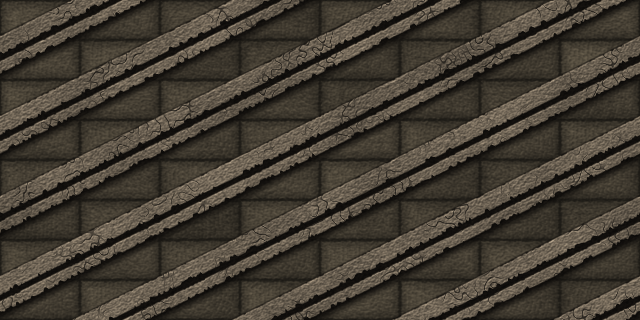
Reproduce this texture procedurally as a Shadertoy shader.

```glsl
const float BEAMS = 4.0;                 // diagonal repeats per side
const float BEAM_PHASE = 0.40;
const vec2 BRICKS = vec2(4.0, 8.0);      // columns, rows
const vec2 BRICK_SIZE = vec2(0.5, 0.125); // in canvas heights
const vec2 UPPER_STRIP = vec2(0.05, 0.29); // top and bottom, in beam periods
const vec2 LOWER_STRIP = vec2(0.365, 0.52);
const float SHADOW_END = 0.67;
const float EDGE_SOFT = 0.014;
const float CHIP_DEPTH = 0.04;
const float RELIEF_GAIN = 0.55;
const vec2 TO_LIGHT = vec2(-0.0008, 0.004);
const vec3 WOOD_COLOR = vec3(0.41, 0.37, 0.315);
const vec3 BRICK_COLOR = vec3(0.27, 0.245, 0.20);
const vec3 JOINT_COLOR = vec3(0.12, 0.11, 0.09);
const vec3 SHADOW_COLOR = vec3(0.065, 0.056, 0.046);
const vec3 LEDGE_COLOR = vec3(0.17, 0.155, 0.125);

float hash(vec2 p) {
    vec3 h = fract(p.xyx * 0.1031);
    h += dot(h, h.yzx + 33.33);
    return fract((h.x + h.y) * h.z);
}

// Wraps on the lattice spanned by (period.x, 0) and (shear, period.y)
float cornerSlope(vec2 cell, vec2 offset, vec2 period, float shear) {
    float turns = floor(cell.y / period.y);
    cell -= turns * vec2(shear, period.y);
    cell.x = mod(cell.x, period.x);
    float angle = 6.2832 * hash(cell + 7.0);
    return dot(vec2(cos(angle), sin(angle)), offset);
}

float gradientNoise(vec2 p, vec2 period, float shear) {
    vec2 i = floor(p), f = p - i;
    vec2 w = f * f * f * (f * (f * 6.0 - 15.0) + 10.0);
    vec2 e = vec2(1.0, 0.0);
    float low = mix(cornerSlope(i, f, period, shear),
                    cornerSlope(i + e.xy, f - e.xy, period, shear), w.x);
    float high = mix(cornerSlope(i + e.yx, f - e.yx, period, shear),
                     cornerSlope(i + e.xx, f - e.xx, period, shear), w.x);
    return 1.5 * mix(low, high, w.y);
}

float canvasNoise(vec2 uv, vec2 cells) {
    return gradientNoise(uv * cells, cells, 0.0);
}

// q = (4u + v, u - v): along and across the beams
float beamNoise(vec2 q, vec2 cells) {
    return gradientNoise(q * cells, cells * vec2(5.0, 1.0), 4.0 * cells.x);
}

float stripMask(float p, vec2 span, float chip) {
    float top = smoothstep(-EDGE_SOFT, EDGE_SOFT, p - span.x - 0.3 * chip);
    float bottom = smoothstep(-EDGE_SOFT, EDGE_SOFT, span.y - p - chip);
    return top * bottom;
}

// Colour in rgb, height in a
vec4 brickSurface(vec2 uv) {
    vec2 p = uv * BRICKS;
    float row = floor(p.y);
    p.x += 0.5 * (1.0 - mod(row, 2.0));
    vec2 id = mod(floor(p), BRICKS), local = fract(p);
    float tone = hash(id + 3.0);

    float grain = 0.5 * canvasNoise(uv, vec2(100.0, 80.0))
                + 0.6 * canvasNoise(uv, vec2(230.0, 140.0));
    float stain = canvasNoise(uv, vec2(12.0, 8.0));
    vec2 center = vec2(tone, hash(id + 19.0));
    float radius = length((local - center) * BRICK_SIZE);
    float rings = sin(radius * 480.0 + 3.0 * stain + 2.0 * grain);

    vec2 inset = min(local, 1.0 - local) * BRICK_SIZE;
    float edge = min(inset.x, inset.y) + 0.003 * grain;
    float body = 0.55 * smoothstep(0.0, 0.009, edge) + 0.45 * smoothstep(0.0, 0.04, edge);
    float light = 0.92 + 0.16 * tone + 0.22 * grain + 0.15 * stain + 0.035 * rings;
    light *= 1.06 - 0.14 * local.x;
    return vec4(mix(JOINT_COLOR, BRICK_COLOR * light, body),
                0.25 * body + 0.22 * grain + 0.03 * rings);
}

vec4 surface(vec2 uv) {
    vec2 q = vec2(4.0 * uv.x + uv.y, uv.x - uv.y);
    float p = fract(BEAMS * q.y - BEAM_PHASE);

    // Wear along the beams
    float stain = beamNoise(q, vec2(2.0, 5.0));
    float grain = 0.5 * beamNoise(q, vec2(22.0, 96.0)) + 0.6 * beamNoise(q, vec2(56.0, 150.0));
    float teeth = 0.6 * beamNoise(q, vec2(17.0, 9.0)) + 0.6 * beamNoise(q, vec2(41.0, 20.0));
    float chip = CHIP_DEPTH * smoothstep(-0.1, 0.6, teeth) + 0.008 * grain;
    float crack = 1.0 - smoothstep(0.02, 0.13, abs(beamNoise(q, vec2(15.0, 26.0))));
    crack *= smoothstep(0.0, 0.45, beamNoise(q, vec2(4.0, 7.0)) + 0.3 * grain);

    // Shaded gap and faint ledge below each beam
    vec4 result = brickSurface(uv);
    float shadow = smoothstep(0.02, 0.06, p) * (1.0 - smoothstep(LOWER_STRIP.y, SHADOW_END, p));
    result.rgb = mix(result.rgb, SHADOW_COLOR * (1.0 + 0.5 * grain), shadow);
    float ledge = 1.0 - smoothstep(0.006, 0.024, abs(p - 0.585 + 0.012 * teeth));
    result.rgb = mix(result.rgb, LEDGE_COLOR, 0.4 * ledge * smoothstep(-0.3, 0.4, teeth));

    // Weathered double strip
    float wood = stripMask(p, UPPER_STRIP, chip) + stripMask(p, LOWER_STRIP, chip);
    float light = (1.0 + 0.32 * grain + 0.16 * stain) * (1.0 - 0.5 * crack);
    return mix(result, vec4(WOOD_COLOR * light, 0.7 + 0.35 * grain - 0.25 * crack), wood);
}

void mainImage(out vec4 fragColor, in vec2 fragCoord) {
    vec2 uv = fragCoord / iResolution.xy;
    vec4 here = surface(uv);
    float slope = here.a - surface(uv + TO_LIGHT).a;
    vec3 color = here.rgb * clamp(1.0 + RELIEF_GAIN * slope, 0.45, 1.5);
    fragColor = vec4(clamp(color, 0.0, 1.0), 1.0);
}
```
